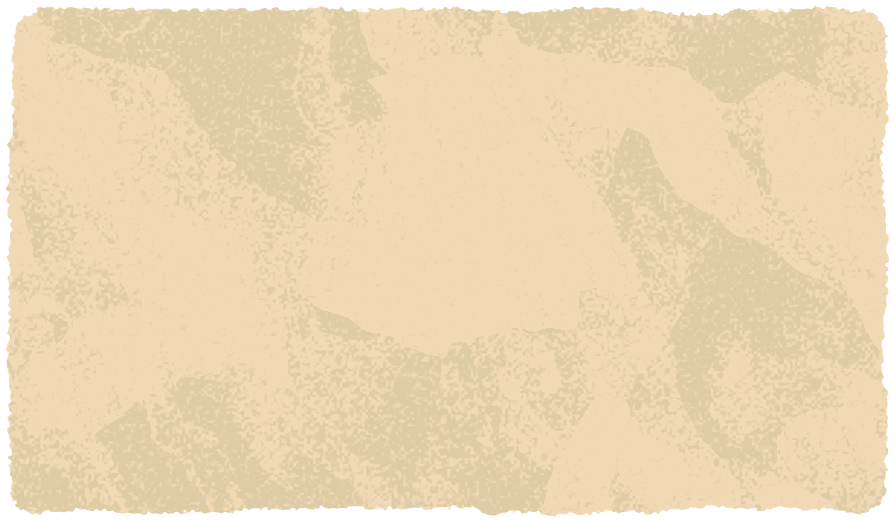
Reproduce this texture procedurally as a WebGL 2 fragment shader.

```glsl
#version 300 es
precision highp float;
// Crumpled tan parchment with stippled creases and a torn, fuzzy border on white.
uniform vec2 u_resolution;
out vec4 fragColor;

vec2 hash2(vec2 p) {
  vec3 q = fract(p.xyx * vec3(0.1031, 0.1030, 0.0973));
  q += dot(q, q.yzx + 33.33);
  return fract((q.xx + q.yz) * q.zy);
}

float noise(vec2 p) {
  vec2 i = floor(p), f = fract(p);
  f = f * f * (3.0 - 2.0 * f);
  vec2 e = vec2(0.0, 1.0);
  return mix(mix(hash2(i).x, hash2(i + e.yx).x, f.x),
             mix(hash2(i + e.xy).x, hash2(i + e.yy).x, f.x), f.y);
}

float fbm(vec2 p) {
  float sum = 0.0, amp = 0.5;
  for (int i = 0; i < 4; i++) {
    sum += amp * noise(p);
    p = mat2(1.6, 1.2, -1.2, 1.6) * p + 7.3;
    amp *= 0.5;
  }
  return sum;
}

// Tilted facets: each cell is a flat plane, so creases are sharp on one side.
float facets(vec2 p) {
  vec2 base = floor(p);
  float nearest = 9.0, height = 0.0;
  for (int y = -1; y <= 1; y++) {
    for (int x = -1; x <= 1; x++) {
      vec2 cell = base + vec2(x, y);
      vec2 offset = p - cell - hash2(cell);
      float d = dot(offset, offset);
      if (d < nearest) {
        nearest = d;
        vec2 tilt = hash2(cell + 41.7) - 0.5;
        height = hash2(cell + 17.1).x - 0.5 + 1.1 * dot(tilt, offset);
      }
    }
  }
  return height;
}

// Stretches space along a direction so that facets become long folds.
vec2 stretched(vec2 p, vec2 along, vec2 scale) {
  return scale * vec2(dot(p, along), dot(p, vec2(-along.y, along.x)));
}

float creaseTone(vec2 p) {
  vec2 warp = vec2(fbm(p * 5.0), fbm(p * 5.0 + 31.0)) - 0.47;
  vec2 q = p + 0.16 * warp;
  float tone = 0.75 * facets(stretched(q, vec2(0.66, -0.75), vec2(1.7, 4.2)) + 5.0);
  tone += 0.6 * facets(stretched(q, vec2(0.29, 0.957), vec2(2.0, 4.5)) + 23.0);
  tone += 0.3 * facets(stretched(q, vec2(0.5, -0.866), vec2(5.0, 12.0)) + 61.0);
  // Thin bright wrinkles that come and go
  float ridge = abs(fbm(stretched(q, vec2(0.5, -0.866), vec2(2.5, 6.0)) + 80.0) - 0.47);
  tone += 0.35 * smoothstep(0.025, 0.0, ridge) * smoothstep(0.4, 0.65, noise(p * 4.0 + 12.0));
  return tone + 0.25 * (fbm(p * 14.0) - 0.47);
}

// Signed distance to the torn sheet, negative inside.
float sheetEdge(vec2 p, float aspect) {
  vec2 q = abs(p - 0.5 * vec2(aspect, 1.0)) - 0.5 * vec2(aspect, 1.0) + 0.022 + 0.05;
  float d = length(max(q, 0.0)) + min(max(q.x, q.y), 0.0) - 0.05;
  float tear = smoothstep(0.4, 0.6, noise(p * 6.0 + 3.0)) - 0.5;
  float fuzz = noise(p * 130.0) - 0.5;
  return d + 0.009 * tear + 0.012 * (fbm(p * 16.0) - 0.47) + 0.009 * fuzz;
}

void main() {
  float aspect = u_resolution.x / u_resolution.y;
  vec2 p = gl_FragCoord.xy / u_resolution.y;

  // Stipple grains decide between the two paper tones
  float grain = noise(p * 180.0 + 0.8 * noise(p * 70.0)) - 0.5;
  float tone = clamp(creaseTone(p), -0.22, 0.3);
  float light = smoothstep(-0.17, 0.17, tone + 0.02 + 0.65 * grain);
  vec3 paper = mix(vec3(0.872, 0.800, 0.650), vec3(0.945, 0.852, 0.712), light);

  float pixel = 1.0 / u_resolution.y;
  float outside = smoothstep(-0.8 * pixel, 0.8 * pixel, sheetEdge(p, aspect));
  fragColor = vec4(mix(paper, vec3(1.0), outside), 1.0);
}
```
